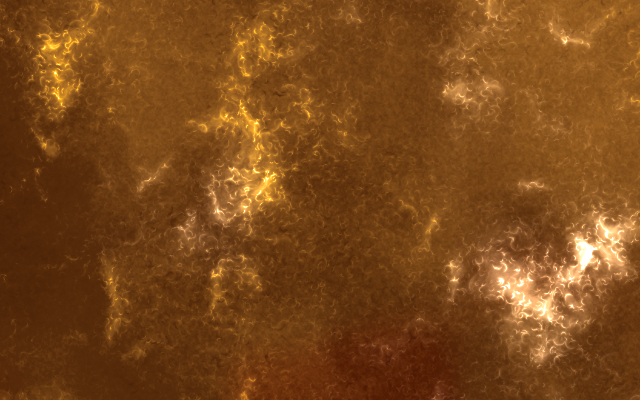
A Shadertoy shader for this background:

```glsl
// Amber nebula: smoky brown haze with glowing scalloped clumps made of tiny curls.
#define BASE_TONE 0.41
#define HAZE_CONTRAST 0.34
#define GRAIN 0.05
#define CLUMP_SCALE 3.3
#define CLUMP_GLOW 0.25
#define CURL_SCALE 17.0
#define CURL_GLOW 0.8
#define STRAY_GLOW 0.1
#define WARP 0.15
#define RED_TINT 0.05
#define PALE_TINT 0.55

vec4 hash4(vec2 p) {
    vec4 q = fract(p.xyxy * vec4(0.1031, 0.1030, 0.0973, 0.1099));
    q += dot(q, q.wzxy + 33.33);
    return fract((q.xxyz + q.yzzw) * q.zywx);
}

float noise(vec2 p) {
    vec2 i = floor(p), f = fract(p);
    f = f * f * (3.0 - 2.0 * f);
    float low = mix(hash4(i).x, hash4(i + vec2(1, 0)).x, f.x);
    float high = mix(hash4(i + vec2(0, 1)).x, hash4(i + vec2(1, 1)).x, f.x);
    return mix(low, high, f.y);
}

float fbm(vec2 p) {
    float sum = 0.0, amp = 0.5;
    for (int i = 0; i < 5; i++) {
        sum += amp * noise(p);
        p = mat2(1.6, 1.2, -1.2, 1.6) * p + 17.3;
        amp *= 0.5;
    }
    return sum / 0.97;
}

// Scattered crescents: crisp on the outer rim, fading softly inwards.
float curls(vec2 p, float scale, float inner) {
    float edge = max(0.35 * inner, 0.6 * scale / iResolution.y);
    p = p * scale + scale * 3.7;
    vec2 cell = floor(p);
    float sum = 0.0;
    for (int y = -1; y <= 1; y++)
    for (int x = -1; x <= 1; x++) {
        vec2 id = cell + vec2(x, y);
        vec4 h = hash4(id + 40.0);
        vec2 q = p - id - h.xy;
        float radius = 0.2 + 0.3 * h.z;
        float angle = 6.2832 * fract(9.0 * (h.x + h.w));
        float facing = dot(q, vec2(cos(angle), sin(angle))) / radius;
        float d = length(q) - radius;
        float rim = d > 0.0 ? exp(-d / edge) : exp(d / inner);
        sum += rim * smoothstep(-0.2, 1.0, facing) * h.w * h.w;
    }
    return sum;
}

void mainImage(out vec4 fragColor, in vec2 fragCoord) {
    vec2 p = fragCoord / iResolution.y;
    vec2 uv = fragCoord / iResolution.xy;
    vec2 swirl = vec2(fbm(p * 9.0), fbm(p * 9.0 + 31.7)) - 0.5;

    // Haze, lighter towards the upper right
    float haze = fbm(p * 3.0 + swirl * 0.5 + 5.0) - 0.5;
    float grain = noise(p * 260.0) + noise(p * 120.0 + 9.0) - 1.0;
    float tone = BASE_TONE + 0.15 * (uv.x - 0.5) + 0.1 * (uv.y - 0.5);
    tone += HAZE_CONTRAST * haze + GRAIN * grain;

    // Large billowing clumps with ragged, mottled outlines
    vec2 ragged = p + swirl * WARP;
    float clump = 1.9 * curls(ragged, CLUMP_SCALE, 0.36)
                + 0.9 * curls(ragged + 2.3, CLUMP_SCALE * 2.2, 0.3);
    float mottle = smoothstep(0.25, 0.75, fbm(p * 22.0 + swirl * 2.0));
    clump *= 0.45 + 1.1 * mottle;
    clump /= 1.0 + 0.3 * clump;

    // Fine curls, strongest inside the clumps
    vec2 bent = p + swirl * WARP * 0.2;
    float lace = 0.0, scale = CURL_SCALE, amp = 0.6;
    for (int i = 0; i < 4; i++) {
        lace += amp * curls(bent + float(i) * 1.9, scale, 0.12);
        scale *= 1.6;
        amp *= 1.15;
    }
    float patches = smoothstep(0.35, 0.65, fbm(p * 5.0 + 60.0));
    float glow = CLUMP_GLOW * clump
               + lace * (CURL_GLOW * clump + STRAY_GLOW * (0.4 + 1.2 * patches));
    glow += 0.1 * clump * clump * clump;
    float soot = curls(bent + 8.1, 40.0, 0.2) * smoothstep(0.45, 0.7, noise(p * 5.0 + 3.0));
    tone += glow - 0.12 * soot;
    tone = max(tone, 0.24 + 0.3 * tone);

    // Amber ramp, rust in the lower dark, pale light on the brightest right side
    vec3 color = vec3(1.0, 0.78, 0.33) * tone - vec3(0.0, 0.094, 0.07);
    float rust = smoothstep(0.48, 0.72, noise(p * 3.0 + 12.0)) * (1.0 - smoothstep(0.1, 0.6, uv.y));
    color -= RED_TINT * rust * vec3(0.4, 1.2, 0.6);
    float pale = smoothstep(0.55, 0.85, noise(p * 2.2 + 21.0) + 0.4 * (uv.x - 0.6));
    color += PALE_TINT * pale * glow * vec3(0.0, 0.15, 0.65);
    color.b -= 0.1 * (1.0 - pale) * smoothstep(0.6, 1.0, tone);
    color += smoothstep(1.1, 1.8, tone) * vec3(0.0, 0.1, 0.5);
    fragColor = vec4(clamp(color, 0.0, 1.0), 1.0);
}
```
